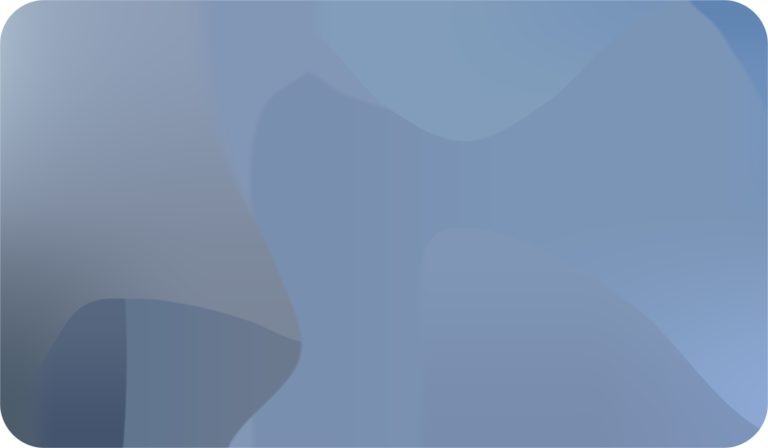
Give the GLSL for this background, as a WebGL 2 fragment shader.

```glsl
#version 300 es
precision highp float;
// Draws a rounded card of overlapping, softly shaded slate and blue waves.

#define EDGE 0.003
#define SOFT 0.025
#define CORNER 0.1
#define GLOW 0.14

uniform vec2 u_resolution;
out vec4 fragColor;

// Smooth Catmull-Rom profile through six evenly spaced heights, t in 0..1
float profile(float t, float k[6]) {
    float s = clamp(t, 0.0, 1.0) * 5.0;
    int i = min(int(s), 4);
    float f = s - float(i);
    float a = k[max(i - 1, 0)], b = k[i], c = k[i + 1], d = k[min(i + 2, 5)];
    return b + 0.5 * f * (c - a + f * (2.0 * a - 5.0 * b + 4.0 * c - d
             + f * (3.0 * (b - c) + d - a)));
}

// Antialiased coverage of the side where d is positive
float cover(float d, float width) {
    return smoothstep(-width, width, d);
}

float roundedBox(vec2 p, vec2 halfSize, float radius) {
    vec2 q = abs(p) - halfSize + radius;
    return length(max(q, 0.0)) + min(max(q.x, q.y), 0.0) - radius;
}

// Blue ground, brighter toward the lower right
vec3 ground(vec2 u) {
    vec3 c = mix(vec3(0.475, 0.56, 0.685), vec3(0.48, 0.585, 0.715), smoothstep(0.4, 0.7, u.x));
    float light = smoothstep(0.6, 1.05, u.x) * smoothstep(0.55, 0.1, u.y);
    c = mix(c, vec3(0.55, 0.66, 0.83), light);
    return mix(c, vec3(0.46, 0.58, 0.74), 0.7 * smoothstep(0.94, 1.0, u.x) * smoothstep(0.4, 0.7, u.y));
}

// Pale veil around the shoulder of the central wave
vec3 addVeil(vec3 c, vec2 u) {
    float side = profile((u.y - 0.5) / 0.35,
        float[6](0.329, 0.326, 0.327, 0.333, 0.352, 0.405));
    float top = profile((u.x - 0.40) / 0.21,
        float[6](0.84, 0.795, 0.768, 0.743, 0.715, 0.683));
    float wave = cover(u.x - side, EDGE * 2.0) * cover(top - u.y, EDGE * 3.0);
    return mix(c, vec3(0.51, 0.59, 0.71), (1.0 - wave) * smoothstep(0.63, 0.55, u.x));
}

// Light sheet hanging from the top
vec3 addSheet(vec3 c, vec2 u) {
    float hem = profile((u.x - 0.40) / 0.52,
        float[6](0.933, 0.761, 0.685, 0.772, 0.938, 1.03));
    float mask = cover(u.y - hem, EDGE) * smoothstep(0.395, 0.435, u.x);
    vec3 tint = mix(vec3(0.505, 0.615, 0.735), vec3(0.465, 0.585, 0.73),
                    smoothstep(0.55, 0.85, u.x) * smoothstep(0.75, 1.0, u.y));
    return mix(c, tint, mask);
}

// Saturated blue in the upper right corner
vec3 addCorner(vec3 c, vec2 u) {
    float rim = profile((1.0 - u.y) / 0.28,
        float[6](0.898, 0.931, 0.953, 0.974, 0.992, 1.004));
    vec3 tint = mix(vec3(0.43, 0.56, 0.73), vec3(0.375, 0.52, 0.70), smoothstep(0.8, 1.0, u.y));
    return mix(c, tint, cover(u.x - rim, EDGE * 1.5));
}

// Broad hill at the lower right
vec3 addHill(vec3 c, vec2 u) {
    float crest = profile(sqrt(max(u.x - 0.54, 0.0) / 0.46),
        float[6](0.31, 0.46, 0.491, 0.442, 0.304, 0.035));
    float mask = cover(crest - u.y, EDGE) * smoothstep(0.535, 0.56, u.x);
    vec3 tint = mix(vec3(0.47, 0.55, 0.68), vec3(0.50, 0.59, 0.715), smoothstep(0.0, 0.48, u.y));
    tint += vec3(0.02, 0.03, 0.05) * smoothstep(0.75, 1.0, u.x);
    return mix(c, tint, mask);
}

// Grey left panel with a bright upper edge and a dark dome below
vec3 addPanel(vec3 c, vec2 u) {
    float side = profile(1.0 - u.y, float[6](0.26, 0.271, 0.307, 0.361, 0.39, 0.297));
    vec3 grey = mix(vec3(0.48, 0.525, 0.60), vec3(0.545, 0.61, 0.71), smoothstep(0.25, 1.0, u.y));
    grey = mix(grey, vec3(0.30, 0.36, 0.42),
               smoothstep(0.28, 0.0, u.x) * smoothstep(0.6, 0.08, u.y));
    float glow = exp(-u.x / GLOW * 1.7) * smoothstep(0.4, 0.95, u.y);
    grey = mix(grey, vec3(0.69, 0.76, 0.82), 0.75 * glow);

    float dome = profile((u.x - 0.03) / 0.363,
        float[6](0.14, 0.31, 0.333, 0.319, 0.286, 0.237));
    float mask = cover(dome - u.y, EDGE) * smoothstep(0.025, 0.075, u.x);
    float fold = 0.165 - 0.12 * (u.y - 0.2) * (u.y - 0.2);
    vec3 deep = mix(vec3(0.265, 0.325, 0.43), vec3(0.34, 0.405, 0.50), smoothstep(0.0, 0.33, u.y));
    vec3 slate = mix(vec3(0.385, 0.46, 0.56), vec3(0.42, 0.475, 0.56), smoothstep(0.17, 0.38, u.x));
    grey = mix(grey, mix(deep, slate, cover(u.x - fold, EDGE * 0.7)), mask);

    float width = mix(EDGE, SOFT, smoothstep(0.4, 0.9, u.y));
    return mix(c, grey, cover(side - u.x, width));
}

void main() {
    vec2 u = gl_FragCoord.xy / u_resolution;
    float aspect = u_resolution.x / u_resolution.y;
    vec3 color = ground(u);
    color = addVeil(color, u);
    color = addSheet(color, u);
    color = addCorner(color, u);
    color = addHill(color, u);
    color = addPanel(color, u);

    // White outside the rounded card
    vec2 p = (u - 0.5) * vec2(aspect, 1.0);
    float outside = cover(roundedBox(p, vec2(0.5 * aspect, 0.5), CORNER), EDGE * 0.7);
    fragColor = vec4(mix(color, vec3(1.0), outside), 1.0);
}
```
